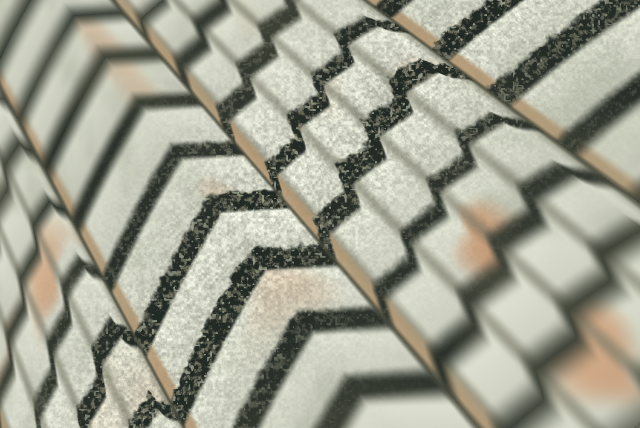
This texture is drawn by a WebGL 2 fragment shader. Its source:

```glsl
#version 300 es
precision highp float;

uniform vec2 u_resolution;
out vec4 fragColor;

const vec3 PALE = vec3(0.85, 0.86, 0.80);
const vec3 STONE = vec3(0.65, 0.67, 0.59);
const vec3 GREY = vec3(0.47, 0.47, 0.40);
const vec3 OLIVE = vec3(0.28, 0.29, 0.24);
const vec3 COAL = vec3(0.13, 0.16, 0.14);
const vec3 TAN = vec3(0.67, 0.58, 0.44);
const vec3 RUST = vec3(0.78, 0.55, 0.38);

const vec2 VANISHING = vec2(-0.752, 2.189);
const float FIRST_ROW = -0.616;  // log slope where row 0 starts
const float ROW_WIDTH = 0.458;   // log slope covered by one row
const float FOCUS = 0.422;       // depth that is sharp
const float LOBES_START = 0.06;
const float LOBE_PITCH = 0.235;

float hash(vec2 p) {
  return fract(sin(dot(p, vec2(127.1, 311.7))) * 43758.5453);
}

float noise(vec2 p) {
  vec2 i = floor(p), f = fract(p);
  f = f * f * (3.0 - 2.0 * f);
  vec2 e = vec2(0.0, 1.0);
  return mix(mix(hash(i), hash(i + e.yx), f.x),
             mix(hash(i + e.xy), hash(i + e.yy), f.x), f.y);
}

float fbm(vec2 p) {
  float sum = 0.0, amp = 0.55;
  for (int i = 0; i < 3; i++) {
    sum += amp * noise(p);
    p = mat2(1.6, 1.2, -1.2, 1.6) * p + 17.3;
    amp *= 0.5;
  }
  return sum;
}

// Depth offset of the front edge of a block with one bent corner
float chamferEdge(float v) {
  return -0.022 * v + 0.23 * max(v - 0.73, 0.0);
}

// Depth offset of the front edge of a block with four rounded steps
float scallopEdge(float v, float lobe) {
  float wave = 0.024 * lobe * smoothstep(1.0, 0.72, lobe);
  return -0.071 * v + wave + 0.75 * max(v - 0.93, 0.0);
}

// Broken end face: dark aggregate that melts to one tone out of focus
vec3 brokenFace(vec2 p, float sharpness) {
  float grit = fbm(p * 120.0);
  vec3 rough = mix(COAL, GREY, smoothstep(0.4, 0.76, grit));
  rough = mix(rough, STONE, 0.8 * smoothstep(0.7, 0.9, noise(p * 140.0 + 5.0)));
  return mix(mix(OLIVE, COAL, 0.9 * noise(p * 6.0)), rough, sharpness);
}

// Smooth face with blotches, block tone, and rust stains
vec3 smoothFace(vec2 p, vec2 face, vec2 id, float sharpness) {
  float blotch = fbm(face * vec2(1.6, 4.0) + id * 7.3);
  float tone = 0.25 * hash(id) + 0.7 * smoothstep(0.45, 0.85, blotch);
  vec3 color = mix(PALE, STONE, 0.5 * tone);
  float stain = smoothstep(0.7, 0.95, noise(face * vec2(1.1, 2.6) + id * 3.7));
  color = mix(color, RUST, stain * (0.1 + 0.7 * hash(id + 9.1)));
  float grain = fbm(p * 150.0) - 0.48;
  return color * (1.0 + 0.5 * grain * sharpness);
}

void main() {
  vec2 p = gl_FragCoord.xy / u_resolution.y;
  float pixel = 1.0 / u_resolution.y;

  // Log coordinates turn the converging rows into an even grid
  vec2 ray = log(vec2(p.x - VANISHING.x, VANISHING.y - p.y));
  float depth = 0.5 * (ray.x + ray.y);
  float across = (ray.x - ray.y - FIRST_ROW) / ROW_WIDTH;
  float row = floor(across);
  float v = across - row;
  bool scalloped = mod(row, 2.0) > 0.5;

  float defocus = abs(depth - FOCUS);
  float sharpness = exp(-pow(defocus / 0.12, 2.0));
  float soft = 0.02 + 0.27 * smoothstep(0.0, 0.5, defocus) + 6.0 * pixel;

  // Position inside one block
  float lobe = fract((v - LOBES_START) / LOBE_PITCH);
  float edge = scalloped ? scallopEdge(v, lobe) : chamferEdge(v);
  float period = scalloped ? 0.083 : 0.077;
  float along = (depth - 0.397 - 0.01 * row * row - edge) / period;
  vec2 id = vec2(floor(along + 0.13), row);
  float w = along - id.x;

  // Smooth face in front, broken face behind
  float lit = (scalloped ? 0.75 : 0.69) + 0.1 * (hash(id + 4.0) - 0.5);
  float chips = 0.16 * (fbm(p * 60.0) - 0.48) * sharpness * step(0.3, w);
  float dist = abs(w - 0.5 * lit) - 0.5 * lit + chips;
  float faceMask = 1.0 - smoothstep(-soft, soft, dist);

  vec3 face = smoothFace(p, vec2(w, v), id, sharpness);
  float crease = smoothstep(0.2, 0.0, lobe) + smoothstep(0.8, 1.0, lobe);
  float bend = smoothstep(0.73 + soft, 0.73 - soft, v);
  face = mix(face, scalloped ? GREY : STONE, scalloped ? 0.58 * crease : 0.12 * bend);
  face *= 1.03 - 0.07 * smoothstep(0.0, lit, w);

  // Tan flank on the left end of each block
  float blur = 0.01 + 0.12 * soft;
  float flank = 1.0 - smoothstep(0.06 - blur, 0.06 + blur, v);
  face = mix(face, mix(TAN, RUST, 0.2 * hash(id + 2.0)), 0.85 * flank);

  vec3 color = mix(brokenFace(p, sharpness), face, faceMask);

  // Shadowed joint between rows
  float joint = 1.0 - smoothstep(0.0, 0.012 + 0.08 * soft, min(v, 1.0 - v));
  color = mix(color, OLIVE, 0.8 * joint);

  fragColor = vec4(clamp(color, 0.0, 1.0), 1.0);
}
```
